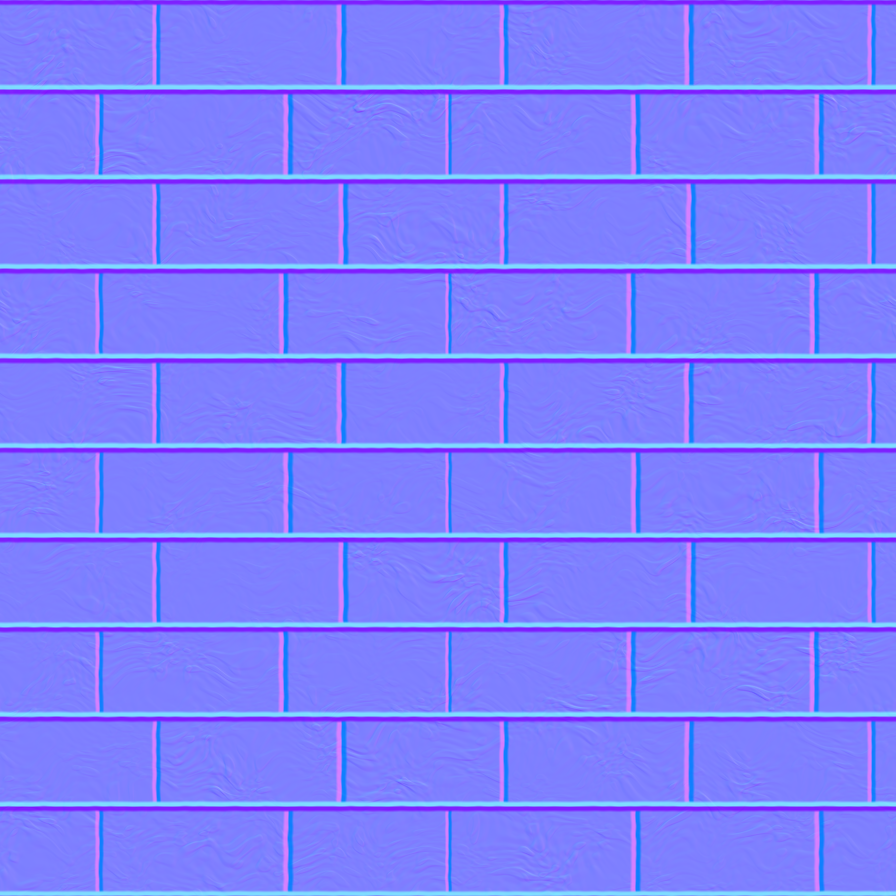
A Shadertoy shader for this texture map:

```glsl
const float TAU = 6.2831853;
const float ROWS = 10.0;
const int BRICKS = 5;
const float BED_HALF_WIDTH = 0.0056;

// Upright joints of the two alternating courses: position, half width
const vec2 COURSE_A[BRICKS] = vec2[](vec2(0.1107, 0.0045), vec2(0.3216, 0.0055),
    vec2(0.5005, 0.0035), vec2(0.7096, 0.0055), vec2(0.9141, 0.0055));
const vec2 COURSE_B[BRICKS] = vec2[](vec2(0.1745, 0.0046), vec2(0.3810, 0.0056),
    vec2(0.5625, 0.0050), vec2(0.7690, 0.0055), vec2(0.9727, 0.0047));

float hash(vec2 cell) {
    vec3 p = fract(vec3(cell.xyx) * 0.1031);
    p += dot(p, p.yzx + 33.33);
    return fract((p.x + p.y) * p.z);
}

float cornerValue(vec2 corner, vec2 offset, vec2 period) {
    float angle = TAU * hash(mod(corner, period));
    return dot(vec2(cos(angle), sin(angle)), offset);
}

// Gradient noise that wraps over the unit square
float noise(vec2 uv, vec2 period) {
    vec2 p = uv * period;
    vec2 c = floor(p);
    vec2 f = p - c;
    vec2 u = f * f * f * (f * (f * 6.0 - 15.0) + 10.0);
    vec2 e = vec2(1.0, 0.0);
    float low = mix(cornerValue(c, f, period), cornerValue(c + e, f - e, period), u.x);
    float high = mix(cornerValue(c + e.yx, f - e.yx, period),
                     cornerValue(c + 1.0, f - 1.0, period), u.x);
    return mix(low, high, u.y);
}

// Trowelled face: thin raised flakes over a fine grain
float faceHeight(vec2 uv) {
    vec2 drift = vec2(noise(uv, vec2(15.0)), noise(uv + 0.37, vec2(17.0)));
    vec2 p = uv + 0.03 * drift;
    float flakes = smoothstep(0.12, 0.34, noise(p, vec2(36.0, 68.0)));
    float chips = smoothstep(0.15, 0.4, noise(p + 0.61, vec2(61.0, 97.0)));
    float grain = noise(p, vec2(105.0, 150.0));
    return 0.6 * flakes + 0.4 * chips + 0.6 * grain;
}

vec2 faceTilt(vec2 uv, float strength) {
    vec2 e = vec2(0.0013, 0.0);
    float h = faceHeight(uv);
    vec2 slope = vec2(faceHeight(uv + e.xy), faceHeight(uv + e.yx)) - h;
    return -strength * slope / e.x;
}

vec2 jointAt(float row, int i) {
    if (mod(row, 2.0) < 0.5) {
        float shift = (mod(row, 4.0) > 1.0 && (i == 1 || i > 2)) ? -0.0052 : 0.0;
        return COURSE_A[i] + vec2(shift, 0.0);
    }
    float shift = (mod(row, 4.0) > 2.0 && (i == 1 || i == 3)) ? 0.0022 : 0.0;
    return COURSE_B[i] + vec2(shift, 0.0);
}

// Nearest upright joint: signed distance, half width, brick number
vec3 nearestJoint(float x, float row) {
    vec2 nearest = vec2(1.0, 0.0);
    float brick = 0.0;
    for (int i = 0; i < BRICKS; i++) {
        vec2 joint = jointAt(row, i);
        float d = x - joint.x;
        brick += step(0.0, d);
        d -= round(d);
        if (abs(d) < abs(nearest.x)) nearest = vec2(d, joint.y);
    }
    return vec3(nearest, mod(brick, float(BRICKS)));
}

float bevelMask(float d, float halfWidth, float pixel) {
    return 1.0 - smoothstep(0.6 * halfWidth, 1.2 * halfWidth + 0.3 * pixel, abs(d));
}

float bevelSide(float d, float pixel) {
    return clamp(d / max(0.001, 0.6 * pixel), -1.0, 1.0);
}

void mainImage(out vec4 fragColor, in vec2 fragCoord) {
    vec2 uv = fragCoord / iResolution.xy;
    float pixel = 1.0 / min(iResolution.x, iResolution.y);

    // Slightly uneven edges
    vec2 wobble = vec2(noise(uv, vec2(40.0, 70.0)), noise(uv + 0.23, vec2(70.0, 40.0)));
    vec2 wall = fract(uv + vec2(0.0012, 0.0006) * wobble);

    // Courses and their joints
    float row = floor(wall.y * ROWS);
    float bedDistance = wall.y - round(wall.y * ROWS) / ROWS;
    vec3 joint = nearestJoint(wall.x, row);
    float bed = bevelMask(bedDistance, BED_HALF_WIDTH, pixel);
    float upright = bevelMask(joint.x, joint.y, pixel) * (1.0 - bed);

    // Roughness differs by patch and by brick
    float patchy = smoothstep(-0.3, 0.4, noise(uv, vec2(11.0, 13.0)));
    float rough = mix(0.35, 1.1, patchy) * mix(0.6, 1.3, hash(vec2(joint.z, row) + 7.0));
    rough *= 1.0 - 0.6 * max(bed, upright);
    vec2 tilt = faceTilt(uv, 0.00022 * rough);

    // Bevels lean into the joints
    float side = bevelSide(joint.x, pixel);
    float rise = bevelSide(bedDistance, pixel);
    tilt.x -= upright * side * (side < 0.0 ? 0.34 : 0.44);
    tilt.y += bed * rise * (rise < 0.0 ? 0.38 : 0.36);

    fragColor = vec4(clamp(vec2(0.495, 0.5) + tilt, 0.0, 1.0), 1.0, 1.0);
}
```
